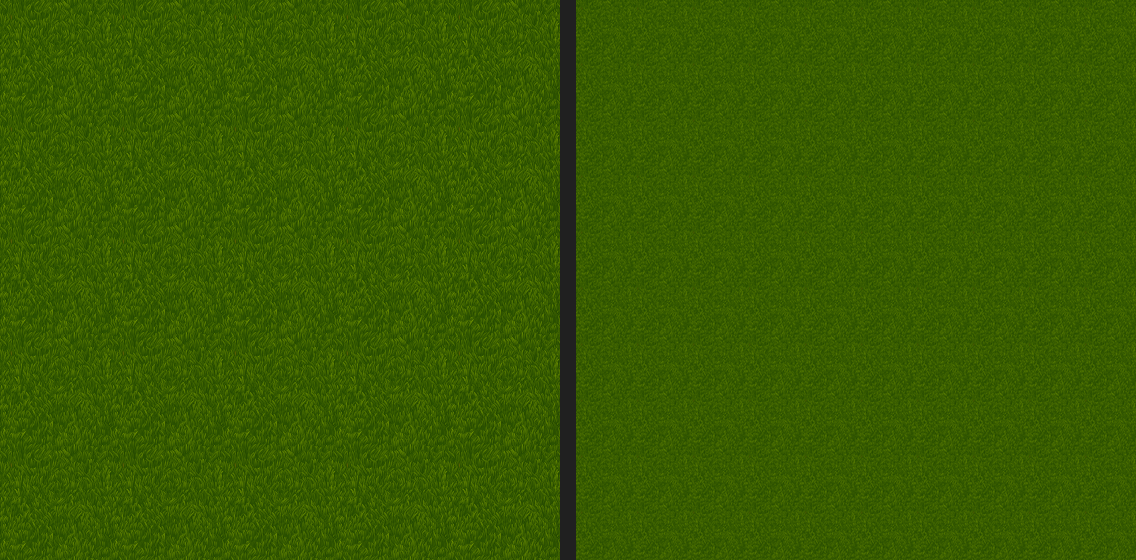
Left: one tile. Right: repeated 2 by 2.
Write a WebGL 2 fragment shader that draws this texture.

```glsl
#version 300 es
precision highp float;
// Dense grass turf: one square patch repeated 5 by 5 over the canvas.
// Each patch is a wrapping grid of fanned tufts, painted in four layers
// from the top row down; every blade casts a thin shadow beside itself.
uniform vec2 u_resolution;
out vec4 outColor;

const float PATCHES = 5.0;  // repeats across and down
const float CELLS = 14.0;   // tufts along one side of a patch
const float LAYERS = 4.0;
const float BLADES = 4.0;   // blades in a tuft

// Integer hash: three independent values in 0..1
vec3 hash3(vec3 seed) {
  uvec3 v = uvec3(seed) * 1664525u + 1013904223u;
  v.x += v.y * v.z; v.y += v.z * v.x; v.z += v.x * v.y;
  v ^= v >> 16u;
  v.x += v.y * v.z; v.y += v.z * v.x; v.z += v.x * v.y;
  return vec3(v >> 8u) / 16777216.0;
}

// Coverage of a curved blade rooted at the origin, pointed at both ends
float bladeMask(vec2 p, float height, float lean, float halfWidth, float pixel) {
  float t = clamp(p.y / height, 0.0, 1.0);
  float spine = lean * t * (0.45 + 0.55 * t);
  float slope = lean * (0.45 + 1.1 * t) / height;
  float dist = abs(p.x - spine) * inversesqrt(1.0 + slope * slope);
  float width = halfWidth * sqrt(4.0 * t * (1.0 - t));
  float edge = clamp(0.5 + (width - dist) / pixel, 0.0, 1.0);
  return edge * min(1.0, 2.0 * width / pixel);
}

// Paints one tuft over the colour behind it
vec3 paintTuft(vec3 color, vec2 p, vec2 id, float layer, float pixel) {
  const vec3 shadow = vec3(0.13, 0.27, 0.0);
  const vec3 shade = vec3(0.15, 0.30, 0.0);
  const vec3 sunlit = vec3(0.47, 0.60, 0.0);
  const vec3 dry = vec3(0.36, 0.38, 0.01);
  vec3 tuft = hash3(vec3(id, layer * 16.0 + 9.0));

  // Neighbouring tufts sway together, with some disorder
  float sway = 0.25 * sin(6.28318 * (2.0 * id.x + id.y) / CELLS + layer);
  sway += 0.9 * (tuft.z - 0.5);

  for (float k = 0.0; k < BLADES; k++) {
    vec3 r = hash3(vec3(id, layer * 16.0 + k));
    float fan = k - 0.5 * (BLADES - 1.0);
    vec2 root = vec2(0.3 + 0.4 * tuft.x + 0.2 * fan,
                     0.7 * tuft.y + 0.3 * r.x);
    vec2 local = p - root;
    float height = 0.6 + 0.4 * r.y;
    float lean = sway + 0.06 * fan + 0.2 * (r.z - 0.5);
    float halfWidth = 0.055 + 0.035 * r.x;

    vec2 beside = local - vec2(0.13, 0.0);
    float shadowMask = bladeMask(beside, height, lean, halfWidth, pixel);
    color = mix(color, shadow, 0.7 * shadowMask);

    // Dark root, lighter tip
    float tone = 0.08 + 0.72 * fract(17.0 * r.x) + 0.2 * fract(tuft.x + 7.0 * tuft.y);
    float t = clamp(local.y / height, 0.0, 1.0);
    vec3 green = mix(shade, sunlit, tone * (0.3 + 0.7 * t));

    // A single withered blade in every patch
    bool withered = layer == LAYERS - 1.0 && k == 2.0 && id == vec2(2.0, 13.0);
    float mask = bladeMask(local, height, lean, halfWidth, pixel);
    color = mix(color, withered ? dry : green, mask);
  }
  return color;
}

void main() {
  vec2 p = gl_FragCoord.xy / u_resolution * PATCHES * CELLS;
  float pixel = PATCHES * CELLS / min(u_resolution.x, u_resolution.y);
  vec3 color = vec3(0.17, 0.32, 0.0);  // shadowed ground

  for (float layer = 0.0; layer < LAYERS; layer++) {
    vec2 q = p + layer * vec2(0.37, 0.61);
    vec2 cell = floor(q);
    // Blades grow upward, so only this row and the one below can reach here
    for (float j = 0.0; j >= -1.0; j--) {
      for (float i = -1.0; i <= 1.0; i++) {
        vec2 c = cell + vec2(i, j);
        color = paintTuft(color, q - c, mod(c, CELLS), layer, pixel);
      }
    }
  }
  outColor = vec4(color, 1.0);
}
```
